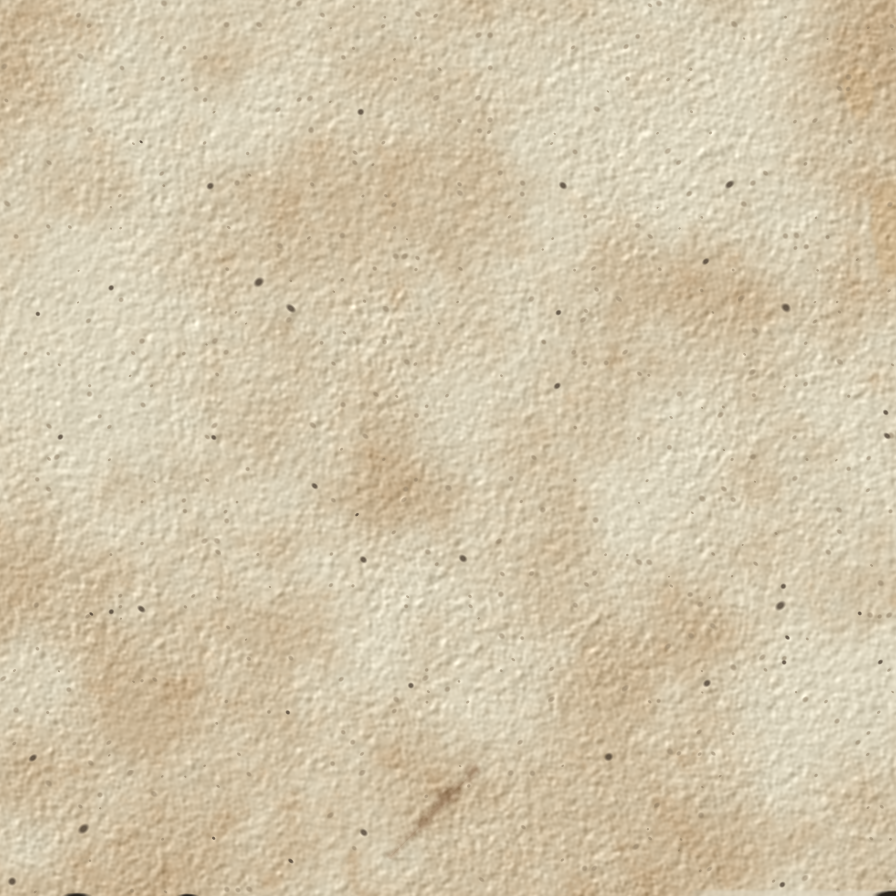
Reproduce this texture procedurally as a three.js fragment shader.

```glsl
// Aged cream paper: a fine embossed grain lit from the upper left, over soft tan
// stains that gather right of centre and along the foot, with scattered dark flecks.
// Grain and stains both come from cellular noise that sums one soft dot per cell.
varying vec2 vUv;

vec3 hash3(vec2 cell) {
  vec3 h = fract(cell.xyx * vec3(0.1031, 0.1030, 0.0973));
  h += dot(h, h.yxz + 33.33);
  return fract((h.xxy + h.yzz) * h.zyx);
}

// Signed cellular noise: every cell adds a smooth bump or dent
float dotNoise(vec2 p) {
  vec2 base = floor(p);
  float sum = 0.0;
  for (int y = -1; y <= 1; y++) {
    for (int x = -1; x <= 1; x++) {
      vec2 cell = base + vec2(float(x), float(y));
      vec3 rnd = hash3(cell + 57.0);
      vec2 d = p - cell - rnd.xy;
      float fall = max(0.0, 1.0 - dot(d, d));
      sum += (rnd.z * 2.0 - 1.0) * fall * fall * fall;
    }
  }
  return sum;
}

// Layered noise, turned between layers to hide the grid
float cloud(vec2 p) {
  float sum = 0.0;
  float amp = 1.0;
  for (int i = 0; i < 5; i++) {
    sum += amp * dotNoise(p);
    p = mat2(1.6, 1.2, -1.2, 1.6) * p + 19.7;
    amp *= 0.62;
  }
  return sum;
}

float grainHeight(vec2 p) {
  return dotNoise(p * 122.0) + 0.6 * dotNoise(p * 208.0 + 31.0);
}

// Rare small flecks, at most one in each cell
float flecks(vec2 p, float chance, float radius) {
  vec2 cell = floor(p);
  vec3 rnd = hash3(cell + 211.0);
  vec2 d = fract(p) - 0.3 - 0.4 * rnd.xy;
  d = vec2(d.x + d.y * (rnd.x - 0.5), d.y);
  float size = radius * (0.5 + rnd.y);
  return step(rnd.z, chance) * (1.0 - smoothstep(0.3 * size, size, length(d)));
}

float softSpot(vec2 p, vec2 centre, vec2 size) {
  vec2 d = (p - centre) / size;
  return exp(-dot(d, d));
}

float segmentDistance(vec2 p, vec2 a, vec2 b) {
  vec2 along = b - a;
  float t = clamp(dot(p - a, along) / dot(along, along), 0.0, 1.0);
  return length(p - a - along * t);
}

void main() {
  vec2 p = vUv;
  float blotch = cloud(p * 5.0 + 3.0);
  float ragged = cloud(p * 24.0 + 40.0);

  // Paper tone and broad stains
  float bias = 0.75 * softSpot(p, vec2(0.72, 0.64), vec2(0.2, 0.15))
             + 0.45 * softSpot(p, vec2(0.36, 0.5), vec2(0.2, 0.06))
             + 0.4 * softSpot(p, vec2(0.34, 0.79), vec2(0.06, 0.08))
             + 0.7 * (1.0 - smoothstep(0.0, 0.35, p.y));
  float stain = smoothstep(-0.75, 1.35, blotch + bias + 0.12 * ragged - 0.05);
  vec3 color = mix(vec3(0.865, 0.835, 0.745), vec3(0.795, 0.715, 0.59), stain);
  color += 0.012 * ragged;

  // Concentrated brown patches inside the stains
  float rust = smoothstep(0.6, 1.5, blotch * 0.6 + ragged * 0.55 + bias * 0.7);
  color = mix(color, vec3(0.72, 0.60, 0.45), 0.42 * rust);

  // Two tan drips near the right edge
  vec2 wobble = p + 0.004 * ragged;
  float drip = length((wobble - vec2(0.958, 0.897)) / vec2(0.019, 0.032));
  drip = min(drip, length((wobble - vec2(0.995, 0.745)) / vec2(0.024, 0.06)));
  color = mix(color, vec3(0.79, 0.68, 0.52), 0.65 * (1.0 - smoothstep(0.75, 1.1, drip)));

  // Broken brown scuff near the foot
  float scuff = segmentDistance(p, vec2(0.437, 0.045), vec2(0.53, 0.14));
  scuff = 1.0 - smoothstep(0.001, 0.014, scuff - 0.006 * ragged + 0.002);
  color = mix(color, vec3(0.50, 0.37, 0.25), 0.65 * scuff);

  // Embossed grain
  vec2 toLight = vec2(-0.0014, 0.0014);
  float slope = grainHeight(p - toLight) - grainHeight(p + toLight);
  float strength = 0.95 + 0.2 * dotNoise(p * 9.0 + 70.0);
  color += slope * strength * vec3(0.087, 0.089, 0.092);

  // Faint pits, then sparse dark flecks
  float pits = flecks(p * 85.0, 0.07, 0.28);
  color = mix(color, vec3(0.53, 0.46, 0.36), 0.5 * pits);
  float specks = flecks(p * 36.0 + 9.0, 0.035, 0.17);
  color = mix(color, vec3(0.27, 0.22, 0.17), 0.75 * specks);

  // Worn lower edge: a pale rim and dark chips
  float rim = smoothstep(0.75, 0.8, p.x) * (1.0 - smoothstep(0.004, 0.009, p.y));
  color = mix(color, vec3(0.88, 0.85, 0.77), 0.6 * rim);
  float chip = softSpot(p, vec2(1.0, 0.0), vec2(0.025, 0.007))
             + 0.75 * softSpot(p, vec2(0.085, 0.0), vec2(0.02, 0.005))
             + 0.7 * softSpot(p, vec2(0.21, 0.0), vec2(0.015, 0.004));
  color = mix(color, vec3(0.16, 0.14, 0.11), smoothstep(0.3, 0.7, chip + 0.06 * ragged));

  gl_FragColor = vec4(clamp(color, 0.0, 1.0), 1.0);
}
```
